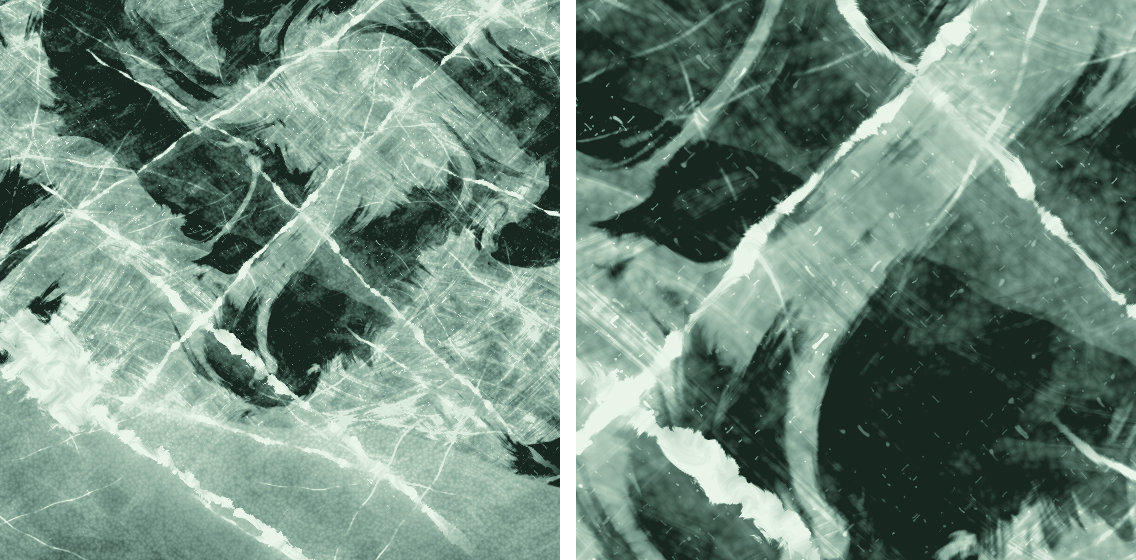
Left, the full canvas; right, a detail of the centre.
This texture is drawn by a WebGL 2 fragment shader. Its source:

```glsl
#version 300 es
precision highp float;
// Fractured lake ice: dark water windows, translucent sheets, wisps and white cracks.

uniform vec2 u_resolution;
out vec4 fragColor;

float hash(float n) { return fract(sin(n * 91.7) * 4375.85); }

vec2 hash2(vec2 p) {
  vec2 q = vec2(dot(p, vec2(127.1, 311.7)), dot(p, vec2(269.5, 183.3)));
  return fract(sin(q) * 4375.85);
}

mat2 turn(float a) { return mat2(cos(a), sin(a), -sin(a), cos(a)); }

// Cellular noise: nearest distance, gap to the second nearest, cell value
vec3 cellular(vec2 p) {
  vec2 cell = floor(p);
  float near = 9.0, next = 9.0, value = 0.0;
  for (int y = -1; y <= 1; y++)
    for (int x = -1; x <= 1; x++) {
      vec2 id = cell + vec2(x, y);
      vec2 jitter = hash2(id);
      float d = length(id + jitter - p);
      if (d < near) { next = near; near = d; value = fract(jitter.x * 37.0 + jitter.y); }
      else next = min(next, d);
    }
  return vec3(near, next - near, value);
}

// Layered, folded sines, roughly -0.9 to 0.9
float waves(vec2 p) {
  float sum = 0.0, amp = 0.5;
  for (int i = 0; i < 6; i++) {
    p += 0.7 * sin(p.yx * 1.3 + float(i) * 1.7);
    sum += amp * sin(p.x) * cos(p.y);
    p = turn(0.9) * p * 1.85;
    amp *= 0.62;
  }
  return sum;
}

// Coordinates along (x) and across (y) a wavering line
vec2 lineFrame(vec2 p, vec2 centre, float angle, float bend) {
  vec2 f = (p - centre) * turn(angle);
  f.y += bend * f.x * f.x + 0.003 * sin(f.x * 31.0 + angle * 50.0) + 0.0015 * sin(f.x * 87.0);
  return f;
}

float taper(float along, float halfLength) {
  return 1.0 - smoothstep(0.6 * halfLength, halfLength, abs(along));
}

float crack(vec2 f, float width, float halfLength, float soft) {
  return (1.0 - smoothstep(-soft, soft, abs(f.y) - width)) * taper(f.x, halfLength);
}

// Translucent plane: crisp on one side, fading away on the other
float sheet(vec2 f, float reach, float halfLength, float soft) {
  return smoothstep(-soft, soft, f.y) * exp(-max(f.y, 0.0) / reach) * taper(f.x, halfLength);
}

float wisps(vec2 p, float angle) {
  vec2 q = (p + 0.012 * sin(p.yx * 11.0)) * turn(angle);
  return pow(max(1.0 - abs(waves(q * vec2(7.0, 26.0))), 0.0), 5.0);
}

// Small ragged flakes in a share of the cells
float specks(vec2 p, float scale, float share) {
  vec3 c = cellular(p * scale + 0.25 * sin(p.yx * scale * 5.0));
  return (1.0 - smoothstep(0.08, 0.2, c.x)) * step(c.z, share);
}

vec3 iceColour(float tone) {
  vec3 shades[6] = vec3[6](vec3(0.09, 0.15, 0.12), vec3(0.25, 0.36, 0.31), vec3(0.40, 0.53, 0.48),
                           vec3(0.54, 0.67, 0.61), vec3(0.69, 0.79, 0.72), vec3(0.91, 0.96, 0.91));
  vec3 colour = shades[0];
  for (int i = 1; i < 6; i++)
    colour = mix(colour, shades[i], clamp(tone * 5.0 - float(i - 1), 0.0, 1.0));
  return colour;
}

void main() {
  vec2 p = gl_FragCoord.xy / u_resolution.y;
  float soft = max(0.0012, 0.8 / u_resolution.y);
  float rough = waves(p * 75.0);
  float mottle = waves(p * 34.0 + 6.0);
  float cloud = waves(p * 13.0 + 4.0);
  float lumps = smoothstep(0.2, 0.6, waves(p * 17.0 + 9.0));

  // Smooth pane in the lower part
  float depth = 0.35 - 0.2 * p.x - p.y + 0.02 * sin(p.x * 11.0);
  float calm = smoothstep(-0.003, 0.003, depth);

  // Cloudy body with dark windows and angular planes
  vec3 facet = cellular(p * 5.0 + 0.12 * sin(p.yx * 19.0));
  float tone = 0.57 + 0.2 * cloud + 0.18 * (facet.z - 0.5);
  float window = smoothstep(0.0, 0.2, waves(p * 9.0 + 2.3) + 0.12 * rough + 0.1 * mottle);
  tone = mix(tone, 0.04, 0.97 * window);
  tone = mix(tone, 0.7 - 0.75 * depth + 0.07 * cloud, 0.9 * calm);
  window *= 1.0 - calm;

  // Overlapping sheets in two crossing directions
  for (int i = 0; i < 11; i++) {
    float id = float(i), h = hash(id + 3.0);
    float angle = (i % 2 == 0 ? 0.72 : -0.65) + 0.7 * (h - 0.5);
    vec2 f = lineFrame(p, hash2(vec2(id, 5.0)), angle, 0.4 * (h - 0.5));
    f.y *= h > 0.45 ? 1.0 : -1.0;
    float cover = sheet(f, 0.04 + 0.1 * h, 0.25 + 0.35 * h, soft);
    tone = mix(tone, 0.6 + 0.2 * hash(id + 8.0), 0.55 * cover * (1.0 - 0.6 * calm) * (1.0 - 0.5 * window));
  }

  // Feathery fibres and fine grain
  float fibres = max(wisps(p, 0.65), wisps(p + 3.0, -0.5));
  float busy = 1.0 - 0.7 * calm;
  tone += (fibres - 0.5) * 0.25 * busy * (1.0 - 0.4 * window);
  tone += (0.1 * rough + 0.12 * mottle) * busy + 0.13 * (0.45 - cellular(p * 150.0).x);

  // Hairline fractures
  for (int i = 0; i < 34; i++) {
    float id = float(i), h = hash(id + 31.0);
    float angle = (i % 2 == 0 ? 0.75 : -0.6) + 1.5 * (h - 0.5);
    vec2 f = lineFrame(p, hash2(vec2(id, 17.0)), angle, 1.6 * (hash(id + 70.0) - 0.5));
    tone += 0.28 * crack(f, 0.0008 + 0.001 * h, 0.1 + 0.25 * h, soft) * (0.7 + rough);
    tone += 0.05 * exp(-abs(f.y) * 90.0) * taper(f.x, 0.2);
  }

  // Main cracks: two rising, three falling, several short ones
  float white = 0.0;
  for (int i = 0; i < 12; i++) {
    float id = float(i), k = i < 2 ? id : id - 2.0, h = hash(id + 12.0);
    vec2 centre = i < 2 ? vec2(0.56 - 0.22 * k, 0.65 + 0.11 * k) : vec2(0.7 - 0.17 * k, 0.45 - 0.16 * k);
    float angle = i < 2 ? 0.82 - 0.22 * k : -0.8 + 0.1 * k;
    float width = i < 2 ? 0.005 - 0.002 * k : 0.005 + 0.0025 * k;
    float halfLength = i < 2 ? 0.65 : 0.46;
    if (i > 4) {
      centre = hash2(vec2(id, 41.0));
      angle = -0.45 + 0.5 * (h - 0.5);
      width = 0.0025 + 0.002 * h;
      halfLength = 0.15 + 0.2 * h;
    }
    vec2 f = lineFrame(p, centre, angle, 0.15 * (h - 0.5));
    if (i < 5) tone = mix(tone, 0.7, 0.5 * sheet(vec2(f.x, -f.y), 0.08, halfLength, soft) * (1.0 - 0.4 * window));
    float ragged = width * (0.75 + 1.1 * rough + 0.6 * mottle + 0.9 * lumps);
    white = max(white, crack(f, ragged, halfLength, soft));
    tone += 0.12 * exp(-abs(f.y) / (3.0 * width)) * taper(f.x, halfLength);
  }

  // Deepen the shadows and lift the lights
  tone = clamp(0.52 + 1.55 * (tone - 0.56), 0.0, 0.95);

  // Snow drift and scattered flakes
  float drift = 0.085 - length((p - vec2(0.08, 0.33)) * vec2(0.9, 0.8)) + 0.1 * cloud + 0.06 * mottle + 0.04 * rough;
  white = max(white, 0.92 * smoothstep(-0.01, 0.03, drift));
  float flakes = 0.7 * specks(p, 80.0, 0.1) + 0.45 * specks(p + 7.0, 170.0, 0.18);
  tone += flakes * busy * (0.4 + 0.6 * lumps);

  tone = mix(tone, 0.97 + 0.15 * rough, clamp(white, 0.0, 1.0));
  fragColor = vec4(iceColour(clamp(tone, 0.0, 1.0)), 1.0);
}
```
